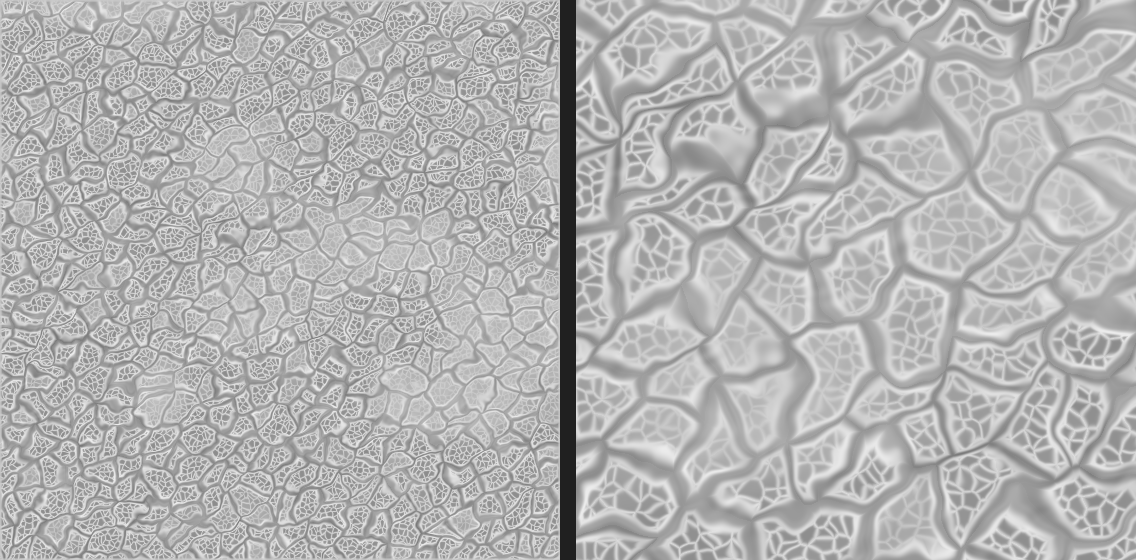
Left, the full canvas; right, a detail of the centre.
Reproduce this texture procedurally as a WebGL 2 fragment shader.

```glsl
#version 300 es
precision highp float;
// Grey crackled relief: warped, slanted Voronoi grains with pale rims, split by
// soft channels with a dark groove. A finer Voronoi net fills the grains with
// pale lace around dark pits, and broad noise adds smoother, lighter patches.

uniform vec2 u_resolution;
out vec4 fragColor;

vec2 hash2(vec2 p) {
    return fract(sin(vec2(dot(p, vec2(127.1, 311.7)), dot(p, vec2(269.5, 183.3)))) * 43758.5453);
}

float noise(vec2 p) {
    vec2 cell = floor(p), f = fract(p);
    f = f * f * (3.0 - 2.0 * f);
    float low = mix(hash2(cell).x, hash2(cell + vec2(1, 0)).x, f.x);
    float high = mix(hash2(cell + vec2(0, 1)).x, hash2(cell + vec2(1, 1)).x, f.x);
    return mix(low, high, f.y);
}

// x: distance to the nearest cell border, yz: random pair of the cell
vec3 voronoi(vec2 p) {
    vec2 base = floor(p), f = fract(p);
    vec2 nearCell = vec2(0), nearOffset = vec2(0);
    float nearest = 8.0;
    for (int y = -1; y <= 1; y++)
    for (int x = -1; x <= 1; x++) {
        vec2 cell = vec2(x, y);
        vec2 offset = cell + hash2(base + cell) - f;
        float d = dot(offset, offset);
        if (d < nearest) { nearest = d; nearCell = cell; nearOffset = offset; }
    }
    float border = 8.0;
    for (int y = -2; y <= 2; y++)
    for (int x = -2; x <= 2; x++) {
        vec2 cell = nearCell + vec2(x, y);
        vec2 offset = cell + hash2(base + cell) - f;
        vec2 gap = offset - nearOffset;
        if (dot(gap, gap) > 0.0001)
            border = min(border, dot(0.5 * (nearOffset + offset), normalize(gap)));
    }
    return vec3(border, hash2(base + nearCell + 71.0));
}

// Soft ridge of height 1 around zero
float ridge(float x, float width) {
    return exp(-x * x / (width * width));
}

void main() {
    vec2 uv = gl_FragCoord.xy / u_resolution;
    vec2 warp = vec2(noise(uv * 34.0), noise(uv * 34.0 + 57.0)) - 0.5;
    vec2 ripple = vec2(noise(uv * 95.0 + 13.0), noise(uv * 95.0 + 91.0)) - 0.5;
    vec2 p = uv + 0.022 * warp + 0.005 * ripple;

    // Grains, stretched along a rising diagonal
    vec2 slanted = mat2(0.82, -0.57, 0.57, 0.82) * p;
    vec3 grain = voronoi(slanted * vec2(20.0, 28.0) + 40.0);
    float rimAt = 0.09 + 0.09 * grain.y + 0.07 * (noise(uv * 50.0) - 0.5);
    float fromRim = grain.x - rimAt;

    // Channels: faint streaks, a dark groove and a shadow outside the rim
    float streaks = noise(slanted * vec2(75.0, 150.0)) - 0.5;
    float channel = 0.685 + 0.09 * streaks;
    channel -= 0.11 * ridge(grain.x, 0.055) * (0.35 + noise(uv * 28.0 + 5.0));
    channel -= 0.05 * ridge(fromRim + 0.09, 0.04);

    // Lace inside the grains
    vec3 net = voronoi((uv + 0.006 * ripple) * 108.0);
    float lace = 0.57 + 0.26 * ridge(net.x, 0.15) + 0.05 * (net.y - 0.5);
    float patchy = smoothstep(0.6, 0.9, noise(uv * 7.0 + 3.0));
    float smoothness = max(0.7 * patchy, 0.65 * smoothstep(0.75, 0.95, grain.z));
    lace = mix(lace, 0.73 + 0.1 * streaks, smoothness);

    float tone = mix(channel, lace, smoothstep(0.0, 0.07, fromRim));
    tone += 0.17 * ridge(fromRim, 0.05) * (0.45 + 0.9 * noise(uv * 62.0 + 31.0));
    tone = mix(tone, 0.76, 0.25 * patchy) + 0.025 * patchy;

    // Pale line around the canvas
    vec2 toSide = min(uv, 1.0 - uv);
    float side = min(toSide.x, toSide.y);
    tone = mix(tone, 0.79, 0.8 * (1.0 - smoothstep(0.001, 0.005, side)));

    fragColor = vec4(vec3(clamp(tone, 0.48, 0.92)), 1.0);
}
```
